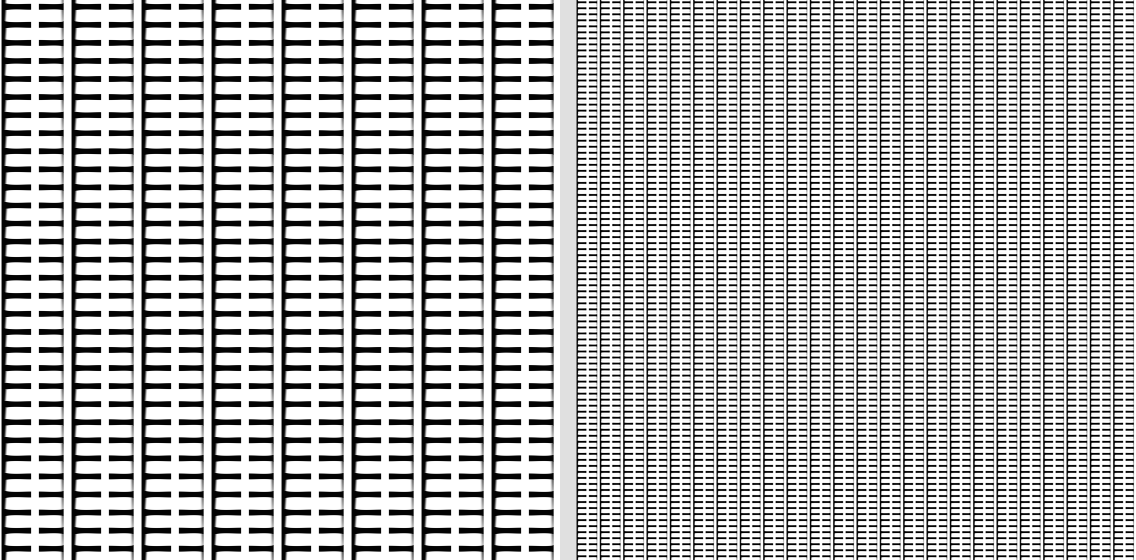
Left: one tile. Right: repeated 3 by 3.
A three.js fragment shader for this pattern:

```glsl
// Black comb ladders on white: columns of flared teeth on a soft-edged spine.
varying vec2 vUv;

// Repeats across and down
const float COLUMNS = 8.0;
const float ROWS = 31.0;
const float BAR_OFFSET = 0.626;     // lowest bar centre, in rows

// Horizontal layout, in fractions of a column
const float SPINE_LEFT = 0.022;
const float LEFT_TOOTH_END = 0.445;
const float RIGHT_TOOTH_START = 0.555;
const float RIGHT_TOOTH_END = 0.909;
const float SPINE_WIDTH = 0.036;
const float SPINE_FADE = 0.050;
const float RIM_FADE = 0.055;

// Tooth thickness, in fractions of a row
const float HALF_THICKNESS = 0.143;
const float TIP_SWELL = 0.020;
const float SPINE_FLARE = 0.160;
const float RIM_FLARE = 0.060;

const float EDGE = 0.0011;          // edge softness, in canvas units
const float ROW_VARIATION = 0.012;  // spine shading change between rows
const vec3 PAPER = vec3(1.0);
const vec3 INK = vec3(0.01);

float hash(float n) {
  return fract(sin(n * 12.9898) * 43758.5453);
}

// Coverage of the span from a to b with softened ends
float span(float x, float a, float b, float soft) {
  return smoothstep(a - soft, a + soft, x) * (1.0 - smoothstep(b - soft, b + soft, x));
}

// Half thickness of the teeth: waisted, swelling at the inner tips and outer roots
float toothProfile(float x) {
  float fromSpine = max(x - SPINE_LEFT, 0.0);
  float fromRim = max(RIGHT_TOOTH_END - x, 0.0);
  float tips = smoothstep(0.25, 0.0, abs(x - 0.5) - 0.05);
  return HALF_THICKNESS + TIP_SWELL * tips
       + SPINE_FLARE * exp(-fromSpine / 0.052)
       + RIM_FLARE * exp(-fromRim / 0.040);
}

void main() {
  float x = fract(vUv.x * COLUMNS);
  float rowPos = vUv.y * ROWS - BAR_OFFSET;
  float gapHeight = fract(rowPos);              // 0 at the lower bar, 1 at the upper
  float fromBar = abs(fract(rowPos + 0.5) - 0.5);
  float variation = hash(mod(floor(rowPos), ROWS)) - 0.5;
  float softX = EDGE * COLUMNS;
  float softY = EDGE * ROWS;

  // Teeth
  float halfThickness = toothProfile(x);
  float bar = 1.0 - smoothstep(halfThickness - softY, halfThickness + softY, fromBar);
  float teeth = bar * max(span(x, SPINE_LEFT, LEFT_TOOTH_END, softX),
                          span(x, RIGHT_TOOTH_START, RIGHT_TOOTH_END, softX));

  // Spine, crisp on the left and fading on a slant to the right
  float lean = 0.018 * (gapHeight - 0.5) + ROW_VARIATION * variation;
  float spineEnd = SPINE_LEFT + SPINE_WIDTH + lean;
  float spine = smoothstep(SPINE_LEFT - softX, SPINE_LEFT + softX, x)
              * (1.0 - smoothstep(spineEnd, spineEnd + SPINE_FADE, x));

  // Faint rim shading on the far side, strongest under each bar
  float rim = smoothstep(RIGHT_TOOTH_END - RIM_FADE, RIGHT_TOOTH_END, x)
            * (1.0 - smoothstep(RIGHT_TOOTH_END - softX, RIGHT_TOOTH_END + softX, x));
  rim *= mix(0.25, 0.85, gapHeight) + 0.2 * variation;

  float ink = max(max(teeth, spine), rim);
  gl_FragColor = vec4(mix(PAPER, INK, clamp(ink, 0.0, 1.0)), 1.0);
}
```
